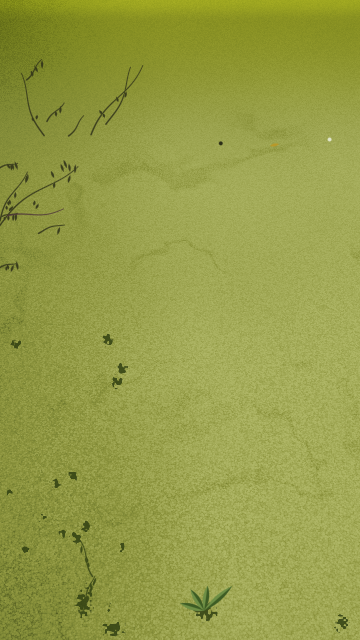
A Shadertoy shader for this texture:

```glsl
// A pond covered with duckweed, receding towards the top of the frame.
// Fronds are jittered cells on a foreshortened plane, tinted by a soft light
// gradient and drift streaks; twigs, tufts and a seedling lie on top.

float hash(vec2 p) {
  vec3 q = fract(p.xyx * 0.1031);
  q += dot(q, q.yzx + 33.33);
  return fract((q.x + q.y) * q.z);
}

float noise(vec2 p) {
  vec2 i = floor(p), f = fract(p), e = vec2(0, 1);
  f = f * f * (3.0 - 2.0 * f);
  return mix(mix(hash(i), hash(i + e.yx), f.x),
             mix(hash(i + e), hash(i + e.yy), f.x), f.y);
}

float fbm(vec2 p) {
  float sum = 0.0, amp = 0.5;
  for (int i = 0; i < 4; i++) {
    sum += amp * noise(p);
    p = mat2(1.6, 1.2, -1.2, 1.6) * p + 7.3;
    amp *= 0.5;
  }
  return sum;
}

// Nearest frond: x is its random shade, y the distance to its centre
vec2 frond(vec2 p) {
  vec2 best = vec2(0.5, 9.0);
  for (int k = 0; k < 9; k++) {
    vec2 c = floor(p) + vec2(k % 3, k / 3) - 1.0;
    float d = length(p - c - vec2(hash(c + 3.7), hash(c + 19.1)));
    if (d < best.y) best = vec2(hash(c + 51.3), d);
  }
  return best;
}

// Five duckweed colours, tone running from 0 to 4
vec3 duckweed(float tone) {
  vec3 c = mix(vec3(0.39, 0.43, 0.16), vec3(0.49, 0.53, 0.21), clamp(tone, -0.6, 1.0));
  c = mix(c, vec3(0.55, 0.58, 0.24), clamp(tone - 1.0, 0.0, 1.0));
  c = mix(c, vec3(0.61, 0.64, 0.31), clamp(tone - 2.0, 0.0, 1.0));
  return mix(c, vec3(0.66, 0.69, 0.37), clamp(tone - 3.0, 0.0, 1.5));
}

float cover(float d) {
  float soft = 0.8 / iResolution.y;
  return 1.0 - smoothstep(-soft, soft, d);
}

// Lens-shaped leaf: x is the distance, y the side of the midrib
vec2 leaf(vec2 p, vec2 a, vec2 axis, float width) {
  vec2 q = p - a;
  float len = length(axis), t = dot(q, axis) / (len * len);
  float side = (axis.x * q.y - axis.y * q.x) / len;
  float k = clamp(t, 0.0, 1.0);
  return vec2(length(vec2(side, (t - k) * len)) - width * 4.0 * k * (1.0 - k), side);
}

// Bent, tapering stalk with small drooping leaves
float twig(vec2 p, vec2 a, vec2 b, int leaves) {
  vec2 axis = b - a, normal = vec2(-axis.y, axis.x);
  float t = clamp(dot(p - a, axis) / dot(axis, axis), 0.0, 1.0);
  vec2 bend = normal * 0.05 * sin(t * 5.0 + a.x * 90.0);
  float mask = cover(length(p - a - axis * t - bend) - 0.0012 + 0.0006 * t);
  for (int i = 0; i < leaves; i++) {
    vec2 seed = vec2(i, 0) + floor(a * 700.0);
    float r = hash(seed), s = hash(seed + 5.0) - 0.5;
    vec2 base = a + axis * (0.25 + 0.75 * r) + normal * s * 0.2;
    mask = max(mask, cover(leaf(p, base, vec2(s * 0.01, -0.006 - 0.007 * r), 0.0018).x));
  }
  return mask * 0.85;
}

// Ragged clump of sunken weed
float tuft(vec2 p, vec2 centre, vec2 size) {
  float rag = length((p - centre) / size) + 1.6 * (noise(p * 260.0) - 0.5);
  return 0.85 * (1.0 - smoothstep(0.55, 0.95, rag));
}

vec3 pond(vec2 p) {
  float depth = 1.0 / (1.9 - p.y);
  vec2 grain = frond(vec2((p.x - 0.28) * depth, 1.9 * depth) * 540.0);
  float contrast = mix(1.0, 0.35, smoothstep(0.15, 0.95, p.y));

  float light = 1.65 + 2.0 * smoothstep(-0.03, 0.36, p.x + 0.12 * (p.y - 0.4));
  light -= 1.7 * smoothstep(0.68, 0.97, p.y) + 0.35 * smoothstep(0.3, 0.0, p.y);
  light += 0.9 * (fbm(p * 5.0) - 0.47);

  // Thin wandering gaps show as dark, speckled streaks
  vec2 warp = p * vec2(5, 8) + 1.8 * fbm(p * 6.0 + 4.0);
  float streak = 1.0 - smoothstep(0.0, 0.045, abs(fbm(warp) - 0.48));
  streak *= smoothstep(0.42, 0.65, fbm(p * 7.0 + 20.0)) * smoothstep(0.95, 0.75, p.y);
  float speckle = step(0.86, grain.x) * smoothstep(0.35, 0.7, fbm(p * 9.0 + 31.0));

  float tone = light + contrast * (1.7 * (grain.x - 0.5) + 1.6 * (0.42 - grain.y));
  tone -= streak * (0.5 + 0.8 * grain.y) + speckle * contrast * 0.8;
  vec3 color = duckweed(tone);
  color.b *= 1.0 - 0.45 * smoothstep(0.78, 1.0, p.y);
  return color + vec3(0.09, 0.09, 0) * smoothstep(0.965, 1.0, p.y);
}

void mainImage(out vec4 fragColor, in vec2 fragCoord) {
  vec2 p = fragCoord / iResolution.y;
  vec3 color = pond(p), bark = vec3(0.17, 0.18, 0.09), moss = vec3(0.19, 0.25, 0.07);

  // Upright stems, side shoots and branches reaching in from the left
  float stems = twig(p, vec2(0.068, 0.788), vec2(0.029, 0.883), 2);
  stems = max(stems, twig(p, vec2(0.145, 0.788), vec2(0.219, 0.9), 3));
  stems = max(stems, twig(p, vec2(0.168, 0.805), vec2(0.208, 0.893), 1));
  stems = max(stems, twig(p, vec2(0, 0.648), vec2(0.117, 0.745), 9));
  stems = max(stems, twig(p, vec2(0, 0.655), vec2(0.039, 0.733), 8));
  stems = max(stems, twig(p, vec2(0.06, 0.637), vec2(0.1, 0.65), 1));
  for (int i = 0; i < 3; i++) {
    float k = float(i);
    vec2 shoot = vec2(0.107 - 0.033 * k, 0.788 + 0.022 * k * k);
    stems = max(stems, twig(p, shoot, shoot + vec2(0.025, 0.03), i * 2));
    vec2 edge = vec2(0, 0.582 + 0.078 * k);
    stems = max(stems, twig(p, edge, edge + vec2(0.027, 0.008), 4));
  }
  color = mix(color, bark, stems);
  color = mix(color, vec3(0.3, 0.2, 0.22), twig(p, vec2(0.013, 0.659), vec2(0.099, 0.674), 0));

  // Weed strand and scattered tufts
  float weed = twig(p, vec2(0.146, 0.1), vec2(0.124, 0.154), 5);
  weed = max(weed, twig(p, vec2(0.132, 0.055), vec2(0.146, 0.1), 7));
  weed = max(weed, tuft(p, vec2(0.132, 0.06), vec2(0.011, 0.02)));
  weed = max(weed, tuft(p, vec2(0.178, 0.018), vec2(0.018, 0.009)));
  weed = max(weed, tuft(p, vec2(0.534, 0.026), vec2(0.009, 0.014)));
  for (int i = 0; i < 16; i++) {
    float r = hash(vec2(i, 8)), s = hash(vec2(i, 23));
    weed = max(weed, tuft(p, vec2(0.2 * r, 0.04 + 0.47 * s), 0.004 + 0.005 * vec2(s, r)));
  }
  color = mix(color, moss, weed);

  // Floating pebble, petal and yellow leaf
  color = mix(color, bark, cover(length(p - vec2(0.345, 0.776)) - 0.003));
  color = mix(color, vec3(0.88, 0.9, 0.8), cover(length(p - vec2(0.515, 0.782)) - 0.003));
  color = mix(color, vec3(0.72, 0.6, 0.16), cover(leaf(p, vec2(0.422, 0.772), vec2(0.014, 0.003), 0.0022).x));

  // Seedling with a fan of leaves over its own shade
  vec2 root = vec2(0.319, 0.046);
  color = mix(color, moss, tuft(p, root, vec2(0.017, 0.014)));
  for (int i = 0; i < 4; i++) {
    float angle = 2.85 - 0.71 * float(i), reach = i == 3 ? 0.058 : 0.039;
    vec2 blade = leaf(p, root, reach * vec2(cos(angle), sin(angle)), 0.0048);
    vec3 green = mix(vec3(0.24, 0.36, 0.14), vec3(0.43, 0.56, 0.27), cover(-blade.y));
    color = mix(color, green, cover(blade.x));
  }
  fragColor = vec4(color, 1);
}
```
